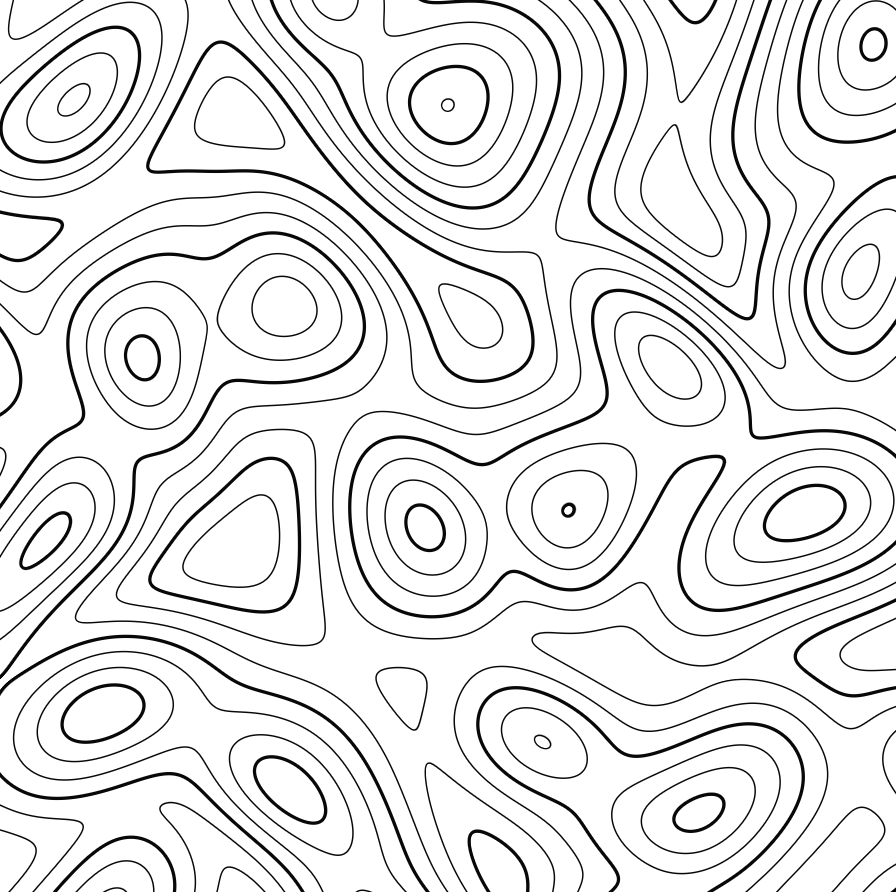
This pattern is drawn by a Shadertoy shader. Its source:

```glsl
// Topographic map: black contour lines on white paper around rounded hills.
// The terrain is smooth cellular noise with stretched cells, bent by layered
// sines; dividing by its slope gives lines of constant width.

const float HILLS_ACROSS = 3.9;
const float LEVEL_STEP = 0.082;
const float INDEX_EVERY = 3.0;
const float THIN_WIDTH = 0.00165;
const float BOLD_WIDTH = 0.0037;
const vec3 PAPER = vec3(1.0);
const vec3 INK = vec3(0.03);

// Three random values per cell
vec3 hash3(vec2 cell) {
    vec3 p = fract(vec3(cell.xyx) * vec3(0.1031, 0.1030, 0.0973));
    p += dot(p, p.yxz + 33.33);
    return fract((p.xxy + p.yzz) * p.zyx);
}

// Gentle bending of the plane
vec2 bend(vec2 p, float amount) {
    vec2 wave = sin(p.yx * 2.3 + vec2(0.4, 2.1));
    wave += 0.5 * sin(p.yx * 4.1 + p * 1.7 + vec2(3.2, 1.3));
    return p + amount * wave;
}

// Distance to a hill centre, stretched along a random direction
float hillDistance(vec2 offset, float turn, float stretch) {
    float c = cos(turn), s = sin(turn);
    vec2 q = mat2(c, s, -s, c) * offset * vec2(stretch, 1.0 / stretch);
    return sqrt(dot(q, q) + 0.012);
}

// Smooth minimum of the distances to all nearby hills
float smoothCells(vec2 p, float sharpness) {
    vec2 base = floor(p);
    float total = 0.0;
    for (int y = -2; y <= 2; y++) {
        for (int x = -2; x <= 2; x++) {
            vec2 cell = base + vec2(x, y);
            vec3 place = hash3(cell + 17.0);
            vec3 form = hash3(cell + 71.0);
            vec2 centre = cell + 0.1 + 0.8 * place.xy;
            float d = hillDistance(p - centre, 6.2832 * form.x, mix(0.74, 1.0, form.y));
            total += exp(-sharpness * (d - 0.2 * place.z));
        }
    }
    return -log(total) / sharpness;
}

// Terrain depth counted in contour levels
float terrain(vec2 uv) {
    vec2 p = bend(uv * HILLS_ACROSS, 0.11);
    return smoothCells(p, 10.0) / LEVEL_STEP;
}

// Share of a pixel covered by a line of the given width
float lineCoverage(float dist, float width, float pixel) {
    float outer = clamp((0.5 * width - dist) / pixel + 0.5, 0.0, 1.0);
    float inner = clamp((-0.5 * width - dist) / pixel + 0.5, 0.0, 1.0);
    return outer - inner;
}

void mainImage(out vec4 fragColor, in vec2 fragCoord) {
    float pixel = 1.0 / iResolution.y;
    vec2 uv = fragCoord * pixel;

    // Height and slope
    vec2 e = vec2(0.001, 0.0);
    float h = terrain(uv);
    vec2 slope = vec2(terrain(uv + e.xy) - h, terrain(uv + e.yx) - h) / e.x;

    // Distance to the nearest contour
    float level = floor(h + 0.5);
    float dist = abs(h - level) / max(length(slope), 3.0);

    // Every few levels the line is bold
    bool isIndex = mod(level, INDEX_EVERY) < 0.5;
    float width = isIndex ? BOLD_WIDTH : THIN_WIDTH;
    float ink = lineCoverage(dist, width, pixel);

    fragColor = vec4(mix(PAPER, INK, ink), 1.0);
}
```
